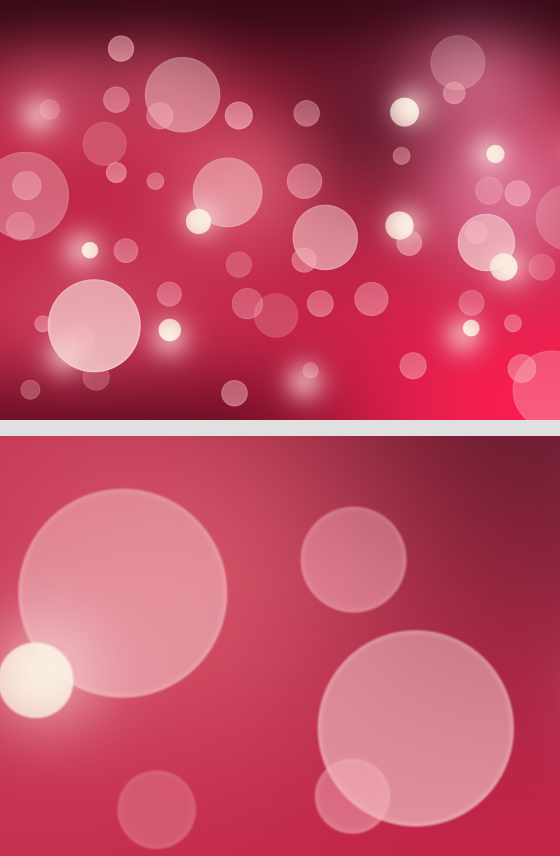
Top: the whole. Bottom: its middle third, enlarged.
This background is drawn by a WebGL 2 fragment shader. Its source:

```glsl
#version 300 es
precision highp float;

uniform vec2 u_resolution;
out vec4 fragColor;

// Colours
const vec3 CRIMSON = vec3(0.75, 0.14, 0.27);
const vec3 MAROON = vec3(0.21, 0.03, 0.08);
const vec3 WINE = vec3(0.40, 0.05, 0.14);
const vec3 SHADOW = vec3(0.32, 0.07, 0.14);
const vec3 HOT_RED = vec3(1.00, 0.11, 0.32);
const vec3 ROSE = vec3(0.81, 0.32, 0.42);
const vec3 CORAL = vec3(0.89, 0.40, 0.47);
const vec3 ORCHID = vec3(0.87, 0.47, 0.61);
const vec3 BLUSH = vec3(0.97, 0.83, 0.83);
const vec3 PETAL = vec3(0.97, 0.71, 0.75);
const vec3 CREAM = vec3(0.98, 0.94, 0.88);

// Sizes in canvas heights; ranges are (minimum, maximum)
const float LARGE_CELL = 0.30;
const float SMALL_CELL = 0.17;
const float SPARK_CELL = 0.27;
const vec2 LARGE_RADIUS = vec2(0.050, 0.112);
const vec2 SMALL_RADIUS = vec2(0.019, 0.043);
const vec2 SPARK_RADIUS = vec2(0.019, 0.035);
const vec2 LARGE_OPACITY = vec2(0.18, 0.74);
const vec2 SMALL_OPACITY = vec2(0.26, 0.60);
const float LARGE_DENSITY = 0.90;
const float SMALL_DENSITY = 0.72;
const float SPARK_DENSITY = 0.70;
const float BARE_SPARK_SHARE = 0.18;
const float HALO_RADIUS = 0.050;
const float HALO_SHIFT = 0.040;
const float EDGE = 0.0016;
const float RIM_WIDTH = 0.006;
const vec2 DISC_BAND = vec2(0.06, 0.89);

// Integer hash: three values in 0..1 per cell and salt
vec3 hash3(vec2 cell, int salt) {
    uvec3 v = uvec3(ivec3(ivec2(cell), salt) + 512);
    v = v * 1664525u + 1013904223u;
    v += v.yzx * v.zxy;
    v ^= v >> 16u;
    v += v.yzx * v.zxy;
    return vec3(v >> 8u) / 16777216.0;
}

float pool(vec2 p, vec2 centre, vec2 radius) {
    vec2 q = (p - centre) / radius;
    return exp(-dot(q, q));
}

float discMask(float dist, float radius) {
    return 1.0 - smoothstep(-EDGE, EDGE, dist - radius);
}

bool inBand(float y) {
    return y > DISC_BAND.x && y < DISC_BAND.y;
}

// Soft blurred backdrop
vec3 backdrop(vec2 p) {
    vec3 col = mix(CRIMSON, MAROON, smoothstep(0.64, 1.0, p.y));
    float lowLeft = smoothstep(0.26, -0.06, p.y) * (1.0 - smoothstep(0.5, 1.15, p.x));
    col = mix(col, WINE, lowLeft);
    col = mix(col, SHADOW, 0.85 * pool(p, vec2(0.88, 0.70), vec2(0.27, 0.22)));
    col = mix(col, HOT_RED, 0.92 * pool(p, vec2(1.30, 0.03), vec2(0.46, 0.30)));
    col = mix(col, ROSE, 0.65 * pool(p, vec2(0.12, 0.76), vec2(0.18, 0.14)));
    col = mix(col, ROSE, 0.60 * pool(p, vec2(0.22, 0.27), vec2(0.25, 0.16)));
    col = mix(col, ROSE, 0.50 * pool(p, vec2(0.38, 0.79), vec2(0.16, 0.13)));
    col = mix(col, CORAL, 0.70 * pool(p, vec2(0.58, 0.56), vec2(0.19, 0.17)));
    col = mix(col, ORCHID, 0.65 * pool(p, vec2(1.13, 0.80), vec2(0.17, 0.14)));
    return mix(col, ORCHID, 0.88 * pool(p, vec2(1.20, 0.54), vec2(0.20, 0.19)));
}

// Translucent discs with a thin bright rim, on a jittered grid
vec3 addDiscs(vec3 col, vec2 p, float cellSize, int salt, float density,
              vec2 radiusRange, vec2 opacityRange, vec3 tint) {
    for (int j = -1; j <= 1; j++)
    for (int i = -1; i <= 1; i++) {
        vec2 cell = floor(p / cellSize) + vec2(i, j);
        vec3 place = hash3(cell, salt);
        vec3 look = hash3(cell, salt + 1);
        vec2 centre = (cell + mix(vec2(0.12), vec2(0.88), place.xy)) * cellSize;
        if (place.z > density || !inBand(centre.y)) continue;
        float radius = mix(radiusRange.x, radiusRange.y, look.x);
        float opacity = mix(opacityRange.x, opacityRange.y, look.y);
        vec2 offset = p - centre;
        float dist = length(offset);
        float rim = smoothstep(radius - RIM_WIDTH, radius, dist);
        float shade = 1.0 - 0.12 * offset.y / radius;
        float alpha = opacity * (shade + 0.22 * rim);
        col = mix(col, tint, clamp(alpha, 0.0, 1.0) * discMask(dist, radius));
    }
    return col;
}

// Cream lights with offset halos; some are halo only
vec3 addSparks(vec3 col, vec2 p) {
    for (int j = -1; j <= 1; j++)
    for (int i = -1; i <= 1; i++) {
        vec2 cell = floor(p / SPARK_CELL) + vec2(i, j);
        vec3 place = hash3(cell, 41);
        vec3 look = hash3(cell, 42);
        vec2 centre = (cell + mix(vec2(0.15), vec2(0.85), place.xy)) * SPARK_CELL;
        if (place.z > SPARK_DENSITY || !inBand(centre.y)) continue;
        vec2 haloCentre = centre + (look.xy - 0.5) * HALO_SHIFT;
        float halo = pool(p, haloCentre, vec2(HALO_RADIUS));
        col = mix(col, BLUSH, 0.60 * halo);
        float radius = mix(SPARK_RADIUS.x, SPARK_RADIUS.y, look.x);
        float core = discMask(length(p - centre), radius) * step(BARE_SPARK_SHARE, look.z);
        col = mix(col, CREAM, core * mix(0.55, 0.97, halo));
    }
    return col;
}

void main() {
    vec2 p = gl_FragCoord.xy / u_resolution.y;
    vec3 col = backdrop(p);
    col = addDiscs(col, p, LARGE_CELL, 11, LARGE_DENSITY, LARGE_RADIUS, LARGE_OPACITY, BLUSH);
    col = addDiscs(col, p, SMALL_CELL, 23, SMALL_DENSITY, SMALL_RADIUS, SMALL_OPACITY, PETAL);
    fragColor = vec4(addSparks(col, p), 1.0);
}
```
